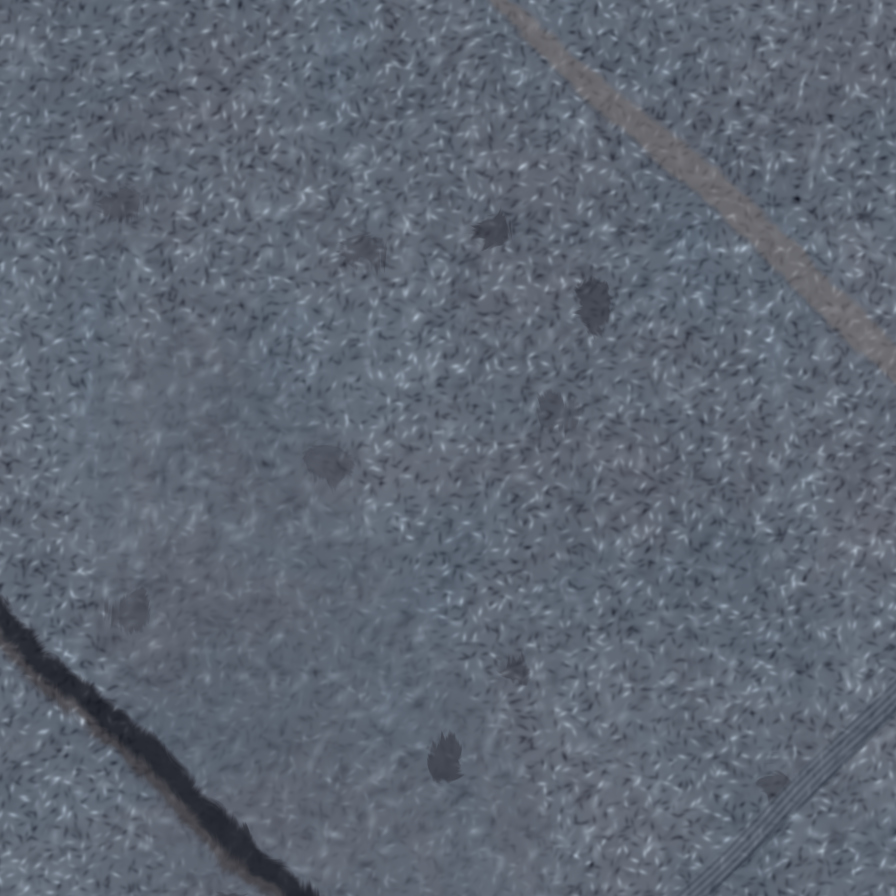
A WebGL 1 fragment shader for this texture:

```glsl
precision highp float;
// Worn blue-grey stone paving: slanted mineral flecks, a smooth worn patch,
// scattered dark stains and three diagonal joints. Flecks are cellular noise
// with oriented soft ellipses; mottling and ragged edges are layered sines.

uniform vec2 u_resolution;

#define FINE_CELLS 108.0
#define COARSE_CELLS 58.0
#define FINE_CONTRAST 0.125
#define COARSE_CONTRAST 0.065
#define MOTTLE_CONTRAST 0.022
#define WORN_CONTRAST 0.40
#define STAIN_CELLS 4.6
#define STAIN_SHARE 0.45
#define STONE vec3(0.380, 0.412, 0.462)
#define DARK vec3(0.160, 0.170, 0.205)
#define GROUT vec3(0.425, 0.420, 0.435)

float hash(vec2 cell) {
  return fract(sin(dot(cell, vec2(127.1, 311.7))) * 43758.5);
}

vec2 hash2(vec2 cell) {
  return vec2(hash(cell), hash(cell + 57.3));
}

// Sum of bright and dark soft ellipses, one per cell, mostly slanted one way.
float flecks(vec2 q) {
  vec2 home = floor(q);
  float sum = 0.0;
  for (int j = -1; j <= 1; j++) {
    for (int i = -1; i <= 1; i++) {
      vec2 cell = home + vec2(float(i), float(j));
      vec2 d = q - cell - hash2(cell);
      float angle = 0.7 + 2.6 * (hash(cell + 19.7) - 0.5);
      float c = cos(angle), s = sin(angle);
      vec2 e = vec2(c * d.x + s * d.y, c * d.y - s * d.x) / vec2(0.36, 0.18);
      float h = hash(cell + 83.1);
      sum += mix(-0.8, 1.5, h * h) * exp(-0.5 * dot(e, e));
    }
  }
  return sum;
}

// Layered sines, each octave turned and bent by the one before; about -1 to 1.
float waves(vec2 q) {
  float sum = 0.0, gain = 0.5;
  for (int i = 0; i < 5; i++) {
    q = mat2(0.80, 0.60, -0.60, 0.80) * q * 1.7 + 1.3;
    q += 0.7 * sin(q.yx * 0.9);
    sum += gain * sin(q.x) * sin(q.y);
    gain *= 0.72;
  }
  return sum;
}

// x: distance along the line from a to b, y: signed distance to its left.
vec2 alongLine(vec2 p, vec2 a, vec2 b) {
  vec2 dir = normalize(b - a);
  vec2 d = p - a;
  return vec2(dot(d, dir), dir.x * d.y - dir.y * d.x);
}

// Signed distance to a capsule whose radius changes from ra to rb.
float taperedCapsule(vec2 p, vec2 a, vec2 b, float ra, float rb) {
  vec2 ab = b - a;
  float t = clamp(dot(p - a, ab) / dot(ab, ab), 0.0, 1.0);
  return length(p - a - ab * t) - mix(ra, rb, t);
}

// Soft band: 1 where |x| is below the half width.
float band(float x, float halfWidth, float blur) {
  return 1.0 - smoothstep(halfWidth - blur, halfWidth + blur, abs(x));
}

// Ragged blots on a sparse jittered grid.
float stains(vec2 p, float ragged) {
  vec2 home = floor(p * STAIN_CELLS);
  float mask = 0.0;
  for (int j = -1; j <= 1; j++) {
    for (int i = -1; i <= 1; i++) {
      vec2 cell = home + vec2(float(i), float(j));
      vec2 center = (cell + hash2(cell + 5.0)) / STAIN_CELLS;
      float radius = mix(0.008, 0.024, hash(cell + 31.0));
      float edge = length(p - center) - radius + 0.016 * ragged;
      float blot = 1.0 - smoothstep(-0.004, 0.005, edge);
      float strength = mix(0.35, 0.75, hash(cell + 71.0));
      mask = max(mask, blot * strength * step(hash(cell + 11.0), STAIN_SHARE));
    }
  }
  return mask;
}

void main() {
  vec2 p = gl_FragCoord.xy / u_resolution;
  float fine = flecks(p * FINE_CELLS);
  float coarse = flecks(p * COARSE_CELLS + 40.0);
  float mottle = waves(p * 5.0);
  float ragged = waves(p * 34.0 + 9.0);

  // Stone, with grain fading inside the worn patch
  float patchEdge = taperedCapsule(p, vec2(0.215, 0.49), vec2(0.40, 0.03), 0.14, 0.22);
  float worn = 1.0 - smoothstep(-0.015, 0.012, patchEdge + 0.008 * ragged);
  float grain = FINE_CONTRAST * fine * mix(1.0, WORN_CONTRAST, worn)
              + COARSE_CONTRAST * coarse;
  float tone = grain + MOTTLE_CONTRAST * mottle - 0.006 * worn;
  vec3 color = STONE + tone * vec3(0.98, 1.04, 1.06);
  color += vec3(0.010, 0.0, -0.004) * waves(p * 7.0 + 3.0);
  color = mix(color, DARK + 0.07 + 0.3 * grain, stains(p, ragged));

  // Pale grout joint, upper right
  vec2 pale = alongLine(p, vec2(0.56, 1.0), vec2(1.0, 0.60));
  float paleWidth = 0.010 + 0.008 * smoothstep(0.0, 0.25, pale.x);
  float paleOff = pale.y + 0.004 * ragged + 0.004 * sin(pale.x * 14.0);
  color -= 0.05 * band(paleOff + paleWidth, 0.003, 0.004);
  color = mix(color, GROUT + 0.45 * grain, 0.85 * band(paleOff, paleWidth, 0.005));

  // Thin scraped joint, lower right
  vec2 thin = alongLine(p, vec2(0.775, 0.0), vec2(1.0, 0.225));
  float thinOff = thin.y + 0.002 * ragged;
  float streak = sin(thin.y * 900.0 + 2.0 * sin(thin.x * 25.0));
  color = mix(color, STONE - 0.03 + 0.03 * streak + 0.4 * grain, band(thinOff, 0.014, 0.004));
  color -= 0.09 * band(thinOff + 0.012, 0.002, 0.004);

  // Deep open joint, lower left, with a brownish lower lip
  vec2 deep = alongLine(p, vec2(0.0, 0.31), vec2(0.33, 0.0));
  float deepOff = deep.y + 0.006 * ragged + 0.004 * sin(deep.x * 22.0);
  vec3 lip = vec3(0.27, 0.26, 0.275) + 0.6 * grain;
  color = mix(color, lip, 0.8 * band(deepOff + 0.006, 0.019, 0.007));
  color = mix(color, DARK + 0.35 * grain, band(deepOff - 0.002, 0.013, 0.006));

  gl_FragColor = vec4(clamp(color, 0.0, 1.0), 1.0);
}
```
